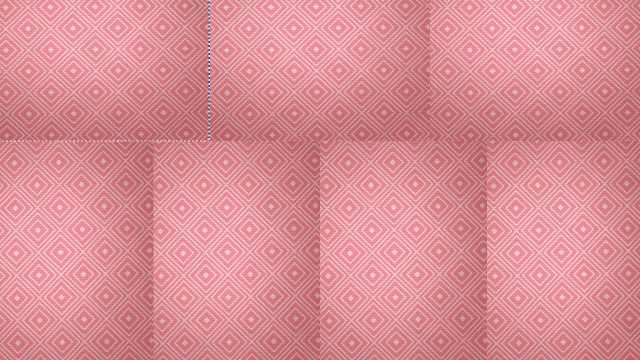
Give the GLSL for this pattern, as a Shadertoy shader.

```glsl
// Woven pink cloth with nested cream diamonds, laid out as two rows of shaded panels.
// Each panel restarts a slightly turned diamond lattice under its own soft light;
// layered sines and a thread hash give the weave, and a dashed frame edges one panel.

const float ROW_SPLIT = 0.609;            // height where the two rows meet
const float TOP_WIDTH = 0.613, TOP_START = -0.032;
const float LOW_WIDTH = 0.4637, LOW_START = -0.038;
const vec2 TOP_PITCH = vec2(0.1245, 0.1185); // diamond spacing, canvas heights
const vec2 LOW_PITCH = vec2(0.1235, 0.1250);
const float TOP_TILT = 0.010, LOW_TILT = 0.020;
const vec2 TOP_ANCHOR = vec2(0.236, 0.803);
const vec2 LOW_ANCHOR = vec2(0.267, 0.363);

const float LATTICE = 0.5, OUTER_RING = 0.385, INNER_RING = 0.23, CORE = 0.070;
const float LINE_HALF = 0.023;            // in lattice cells
const vec2 THREAD = vec2(0.0076, 0.0070); // weave spacing
const float RELIEF = 0.060;               // weave contrast

const vec3 PINK = vec3(0.930, 0.560, 0.600);
const vec3 ROSE = vec3(0.735, 0.375, 0.405);
const vec3 CREAM = vec3(0.945, 0.820, 0.825);
const vec3 CREAM_SHADE = vec3(0.770, 0.595, 0.600);
const vec3 NAVY = vec3(0.22, 0.27, 0.50);
const vec3 DASH_LIGHT = vec3(0.93, 0.86, 0.89);

float hash(vec2 p) {
    p = fract(p * vec2(0.1031, 0.1137));
    p += dot(p, p.yx + 33.33);
    return fract((p.x + p.y) * p.x * 57.3);
}

vec2 turn(vec2 p, float a) {
    float c = cos(a), s = sin(a);
    return vec2(c * p.x + s * p.y, c * p.y - s * p.x);
}

float stroke(float d, float halfWidth, float soft) {
    return 1.0 - smoothstep(halfWidth - soft, halfWidth + soft, abs(d));
}

// Coverage of the cream lines; p is relative to a diamond centre.
float diamonds(vec2 p, vec2 pitch, float pixel) {
    vec2 g = p / pitch;
    vec2 cell = abs(fract(vec2(g.x + g.y, g.x - g.y) + 0.5) - 0.5);
    float d = max(cell.x, cell.y);
    float soft = max(0.4 * pixel / pitch.x, 0.010);

    // Threads make the printed edges waver slightly.
    float waver = 0.003 * sin(p.x * 410.0 + 2.0 * sin(p.y * 190.0));
    float ink = stroke(d - LATTICE, LINE_HALF, soft);
    ink = max(ink, stroke(d - OUTER_RING + waver, LINE_HALF, soft));
    ink = max(ink, stroke(d - INNER_RING - waver, LINE_HALF, soft));
    return max(ink, 1.0 - smoothstep(CORE - soft, CORE + soft, d + waver));
}

// Thread relief, about -1 to 1.
float weave(vec2 p) {
    vec2 t = p / THREAD;
    float row = floor(t.y);
    t.x += 0.5 * mod(row, 2.0);
    float relief = 0.50 * cos(6.2832 * (t.x - 0.5)) + 0.45 * cos(6.2832 * (t.y - 0.5));
    float uneven = hash(vec2(floor(t.x), row) + 70.0) - 0.5;
    return relief + 0.4 * uneven + 0.12 * sin(p.x * 37.0 + 3.0 * sin(p.y * 23.0));
}

// Light falling off from a bright spot in each panel, faster to the right.
float panelLight(vec2 uv, bool top) {
    vec2 away = uv - (top ? vec2(0.45, 0.80) : vec2(0.38, 0.52));
    away.x *= away.x < 0.0 ? 0.80 : 1.0;
    away.y *= top ? 0.80 : 0.95;
    return 1.0 - smoothstep(0.10, 0.74, length(away));
}

vec3 cloth(vec2 p, float pixel) {
    bool top = p.y > ROW_SPLIT;
    float width = top ? TOP_WIDTH : LOW_WIDTH;
    float start = top ? TOP_START : LOW_START;
    float index = floor((p.x - start) / width);
    vec2 local = vec2(p.x - start - index * width, p.y);

    // Lattice placement; the last upper panel is shifted by half a repeat.
    vec2 pitch = top ? TOP_PITCH : LOW_PITCH;
    vec2 anchor = top ? TOP_ANCHOR : LOW_ANCHOR;
    if (top && index > 1.5) anchor.y += 0.5 * pitch.y;
    vec2 fabric = turn(local - anchor, top ? TOP_TILT : LOW_TILT);

    vec2 uv = vec2(local.x / width, top ? (p.y - ROW_SPLIT) / (1.0 - ROW_SPLIT) : p.y / ROW_SPLIT);
    float light = panelLight(uv, top);
    float relief = weave(fabric);
    float ink = diamonds(fabric, pitch, pixel) * clamp(0.92 + 0.10 * relief, 0.0, 1.0);
    vec3 color = mix(mix(ROSE, PINK, light), mix(CREAM_SHADE, CREAM, light), ink);
    return color * (1.0 + RELIEF * relief);
}

// Dashed frame along the right and lower sides of the first upper panel.
vec3 dashedFrame(vec3 color, vec2 p) {
    float right = TOP_START + TOP_WIDTH;
    if (p.y > ROW_SPLIT && abs(p.x - right) < 0.0024)
        color = mix(NAVY, DASH_LIGHT, step(0.5, fract(p.y / 0.0110)));
    if (p.x < right && abs(p.y - ROW_SPLIT) < 0.0014)
        color = mix(ROSE, DASH_LIGHT, step(0.45, fract(p.x / 0.0110)));
    return color;
}

void mainImage(out vec4 fragColor, in vec2 fragCoord) {
    float pixel = 1.0 / iResolution.y;
    vec3 sum = vec3(0.0);
    // Four samples smooth panel edges and threads.
    for (int i = 0; i < 4; i++) {
        vec2 offset = vec2(float(i % 2), float(i / 2)) * 0.5 - 0.25;
        vec2 p = (fragCoord + offset) * pixel;
        sum += dashedFrame(cloth(p, pixel), p);
    }
    fragColor = vec4(sum * 0.25, 1.0);
}
```
